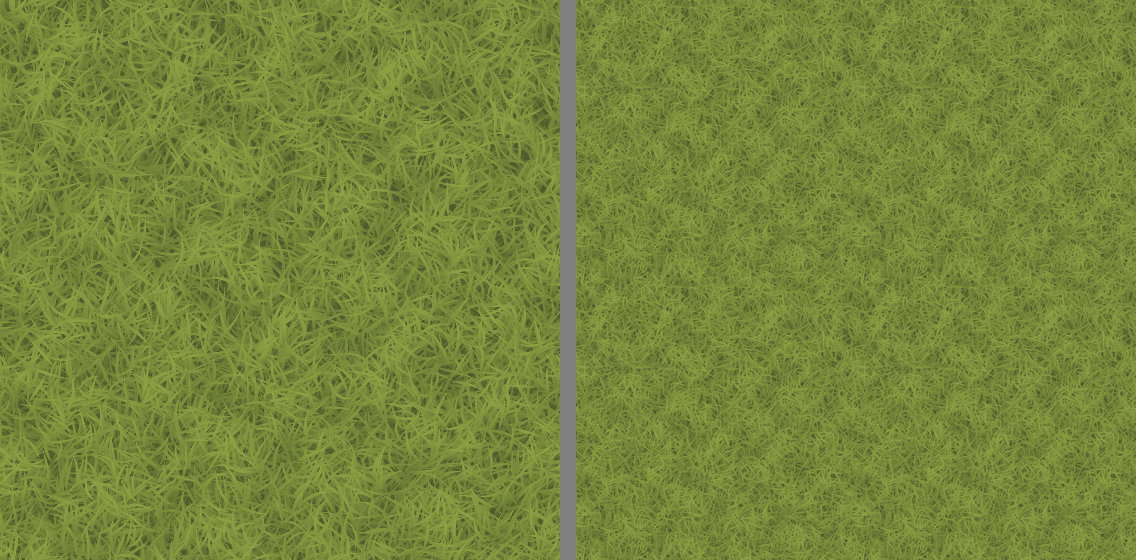
Left, the tile; right, the same tile 2 across and 2 down.
Reproduce this texture procedurally as a three.js fragment shader.

```glsl
varying vec2 vUv;

const float TAU = 6.2831853;
const float GRID = 24.0;          // blades across the tile, per layer
const int LAYERS = 27;            // layers of blades, top to bottom
const float MIN_LENGTH = 1.3;     // lengths and widths in grid cells
const float MAX_LENGTH = 1.85;
const float HALF_WIDTH = 0.088;
const float MAX_BEND = 0.30;
const float EDGE = 0.02;
const float FLOW_LEAN = 0.75;     // radians, shared by a tuft
const float RANDOM_LEAN = 1.3;    // radians, per blade
const float TOP_TONE = 0.91;
const float DEPTH_FADE = 0.95;
const float TIP_GLOW = 0.40;
const float TINT_RANGE = 0.20;
const float PATCH_RANGE = 0.085;
const float SIDE_LIGHT = 0.06;
const float MID_TONE = 0.35;

const vec3 SOIL_SHADE = vec3(0.32, 0.35, 0.175);
const vec3 DEEP_GREEN = vec3(0.40, 0.47, 0.20);
const vec3 TIP_GREEN = vec3(0.55, 0.625, 0.26);

vec3 hash3(vec3 p) {
  p = fract(p * vec3(0.1031, 0.1030, 0.0973));
  p += dot(p, p.yxz + 33.33);
  return fract((p.xxy + p.yxx) * p.zyx);
}

// Periodic layered sines: x steers the tufts, y varies the brightness
vec2 tuftField(vec2 uv) {
  vec2 a = uv * TAU;
  float lean = sin(4.0 * a.x + 1.7 * sin(3.0 * a.y))
             + 0.7 * sin(7.0 * a.y - 3.0 * a.x + 2.0);
  float light = sin(5.0 * a.x + 2.0 * a.y + 1.3 * sin(4.0 * a.y))
              + sin(6.0 * a.y - 3.0 * a.x + 1.0 + 1.3 * sin(5.0 * a.x));
  return vec2(lean, light);
}

// Curved tapering blade: coverage, place along it, place across it
vec3 grassBlade(vec2 offset, vec2 dir, float len, float bend) {
  float along = dot(offset, dir) / len + 0.5;
  float u = 2.0 * along - 1.0;
  float across = dot(offset, vec2(-dir.y, dir.x)) - bend * (u * u - 0.33);
  float taper = (1.0 - along * along) * smoothstep(-0.15, 0.4, along);
  float dist = abs(across) - HALF_WIDTH * taper + 0.5 * EDGE;
  float cover = 1.0 - smoothstep(-EDGE, EDGE, dist);
  cover *= smoothstep(0.0, 0.12, along);
  return vec3(cover, along, clamp(across / HALF_WIDTH, -1.0, 1.0));
}

vec3 grassColor(float tone) {
  vec3 low = mix(SOIL_SHADE, DEEP_GREEN, clamp(tone / MID_TONE, 0.0, 1.0));
  float high = clamp((tone - MID_TONE) / (1.0 - MID_TONE), 0.0, 1.0);
  return mix(low, TIP_GREEN, high);
}

void main() {
  vec3 color = vec3(0.0);
  float gap = 1.0;
  float patchLight = PATCH_RANGE * tuftField(vUv).y;

  // Composite from the top layer down until no gap is left
  for (int i = 0; i < LAYERS; i++) {
    float layer = float(i);
    float depth = layer / float(LAYERS);
    vec2 shift = hash3(vec3(layer, 7.0, 3.0)).xy;
    vec2 p = vUv * GRID + shift;
    vec2 home = floor(p);

    for (int y = -1; y <= 1; y++) {
      for (int x = -1; x <= 1; x++) {
        vec2 cell = home + vec2(float(x), float(y));
        vec2 id = mod(cell, GRID);
        vec3 place = hash3(vec3(id, layer + 11.0));
        vec3 form = hash3(vec3(id, layer + 71.0));

        float flow = tuftField((cell + 0.5 - shift) / GRID).x;
        float lean = FLOW_LEAN * flow + RANDOM_LEAN * (2.0 * place.z - 1.0);
        float len = mix(MIN_LENGTH, MAX_LENGTH, form.x);
        float bend = MAX_BEND * (2.0 * form.y - 1.0);
        vec3 blade = grassBlade(p - cell - place.xy,
                                vec2(sin(lean), cos(lean)), len, bend);

        float tone = TOP_TONE - DEPTH_FADE * depth + patchLight
                   + TIP_GLOW * (blade.y - 0.5)
                   + TINT_RANGE * (form.z - 0.5) + SIDE_LIGHT * blade.z;
        color += gap * blade.x * grassColor(tone);
        gap *= 1.0 - blade.x;
      }
    }
    if (gap < 0.01) break;
  }

  // Shaded ground in the remaining gaps
  color += gap * SOIL_SHADE;
  gl_FragColor = vec4(color, 1.0);
}
```
